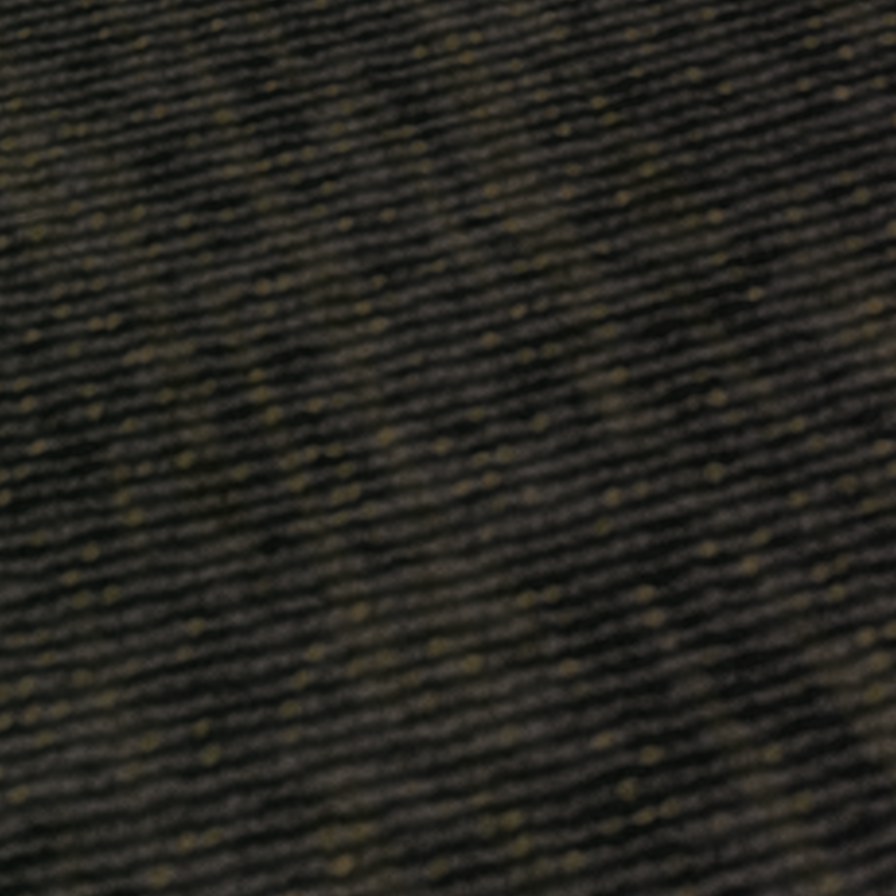
Write a Shadertoy shader that draws this texture.

```glsl
// Dark twill cloth seen at a slant: fine rising ribs with scattered tan yarn flecks.
#define RIB_NEAR 0.0315     // rib spacing at the lower left corner
#define RIB_SHRINK 0.0128   // loss of spacing per unit of depth
#define RIB_SLOPE 0.205     // rise of the ribs at the left edge
#define RIB_CURVE 0.045     // extra rise towards the right
#define VANISH_X -0.5       // where the crossing yarns converge
#define WOBBLE 0.26         // unevenness of the ribs
#define RIB_CONTRAST 0.40   // light and dark swing across a rib
#define PATCHES 0.46        // broad changes of brightness
#define FLECK_AMOUNT 0.17   // share of stitches showing tan yarn
#define GRAIN 0.034         // fibre noise strength

const vec3 GROOVE = vec3(0.066, 0.074, 0.064);
const vec3 RIB    = vec3(0.222, 0.208, 0.193);
const vec3 TAN    = vec3(0.335, 0.285, 0.205);
const vec3 OLIVE  = vec3(0.255, 0.238, 0.155);

float hash(vec2 p) {
    vec3 q = fract(vec3(p.xyx) * 0.1031);
    q += dot(q, q.yzx + 33.33);
    return fract((q.x + q.y) * q.z);
}

float noise(vec2 p) {
    vec2 cell = floor(p), f = fract(p);
    f = f * f * (3.0 - 2.0 * f);
    return mix(mix(hash(cell), hash(cell + vec2(1, 0)), f.x),
               mix(hash(cell + vec2(0, 1)), hash(cell + vec2(1, 1)), f.x), f.y);
}

// Maps the canvas to (stitch along the rib, rib number), with perspective.
vec2 weaveCoords(vec2 uv) {
    float depth = uv.y - uv.x * (RIB_SLOPE + RIB_CURVE * uv.x);
    float spacing = RIB_NEAR - RIB_SHRINK * depth;
    return vec2((uv.x - VANISH_X) / spacing,
                log(RIB_NEAR / spacing) / RIB_SHRINK) + 40.0;
}

// Soft tan strength and tint of the stitch in one cell, seen from a point.
vec2 fleck(vec2 cell, vec2 point) {
    float chance = FLECK_AMOUNT * (0.3 + 1.4 * hash(vec2(cell.x, 91.0)));
    float strength = 1.0 - smoothstep(chance * 0.4, chance * 1.6, hash(cell + 13.0));
    vec2 center = cell + 0.5 + vec2(0.4 * (hash(cell + 53.0) - 0.5), 0.0);
    vec2 d = (point - center) * vec2(1.0, 1.25);
    d.y -= 0.2 * d.x;
    return vec2(strength * (1.0 - smoothstep(0.05, 0.62, length(d))), hash(cell + 71.0));
}

void mainImage(out vec4 fragColor, in vec2 fragCoord) {
    vec2 uv = fragCoord / iResolution.xy;
    vec2 flat_ = weaveCoords(uv);

    // Bend each rib a little, with a slight tilt at every stitch.
    vec2 weave = flat_;
    weave.y += WOBBLE * (noise(flat_ * vec2(0.8, 0.9)) - 0.5);
    weave.y += 0.03 * sin(6.2832 * flat_.x);

    // Rounded ribs, broken into short strands of uneven brightness.
    float ridge = -cos(6.2832 * weave.y);
    float strand = noise(flat_ * vec2(0.85, 1.3) + 31.0) - 0.5;
    float knot = cos(6.2832 * (weave.x - 0.35 * weave.y));
    float light = 0.47 + RIB_CONTRAST * ridge + 0.55 * strand + 0.06 * knot * (1.0 + ridge);

    // Broad worn patches and streaks along the crossing yarns.
    float patches = 0.6 * noise(uv * 4.0 + 3.0) + 0.4 * noise(uv * 10.0 + 17.0) - 0.5;
    float streak = noise(flat_ * vec2(0.7, 0.13) + 57.0) - 0.5;
    light += PATCHES * patches + 0.30 * streak;
    vec3 color = mix(GROOVE, RIB, clamp(light, -0.08, 1.2));

    // Tan flecks, overlapping their neighbours along and across the ribs.
    vec2 home = floor(weave);
    for (int j = -1; j <= 1; j++)
        for (int i = -1; i <= 1; i++) {
            vec2 spot = fleck(home + vec2(i, j), weave);
            color = mix(color, mix(OLIVE, TAN, spot.y), 0.85 * spot.x);
        }

    // Faint warm tint that follows the streaks.
    color += vec3(0.012, 0.009, -0.010) * smoothstep(0.0, 0.4, streak);

    // Soft fibre grain and a slight shift from green to warm grey.
    float grain = noise(uv * 120.0) + 0.7 * noise(uv * 230.0 + 9.0) - 0.85;
    color += GRAIN * grain * (1.1 + 0.4 * ridge);
    color += vec3(0.006, -0.002, 0.006) * (uv.x - 0.5);

    fragColor = vec4(clamp(color, 0.0, 1.0), 1.0);
}
```
